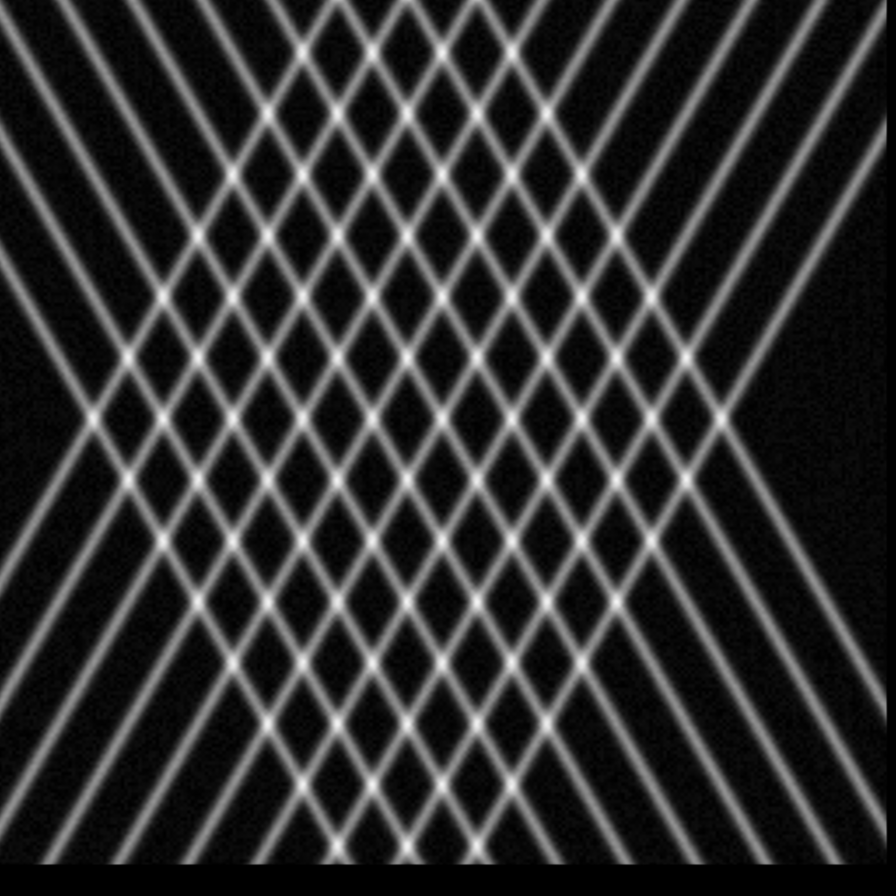
Give the GLSL for this pattern, as a WebGL 2 fragment shader.

```glsl
#version 300 es
precision highp float;
// Two mirrored families of ten soft diagonal lines cross into a diamond lattice.
// Each family is a clamped repeat with a Gaussian profile; crossings add up to
// bright knots, over faint smooth grain, inside a frame with black margins.

uniform vec2 u_resolution;
out vec4 fragColor;

const vec2 FIRST_CROSSING = vec2(0.1042, 0.5325); // leftmost knot of the widest row
const float SPACING = 0.07786;                    // horizontal step between lines
const float LINE_COUNT = 10.0;
const float SLOPE = 1.75;
const float LINE_SIGMA = 0.0058;
const float LINE_LEVEL = 0.52;
const float GRAIN_CELLS = 256.0;
const float GRAIN_LEVEL = 0.055;
const vec2 FRAME_MIN = vec2(-0.01, 0.0352);
const vec2 FRAME_MAX = vec2(0.9896, 1.01);

float hash(vec2 cell) {
    return fract(sin(dot(cell, vec2(127.1, 311.7))) * 43758.5453);
}

// Value noise with smooth interpolation between cells
float valueNoise(vec2 p) {
    vec2 cell = floor(p);
    vec2 f = fract(p);
    f = f * f * (3.0 - 2.0 * f);
    float low = mix(hash(cell), hash(cell + vec2(1.0, 0.0)), f.x);
    float high = mix(hash(cell + vec2(0.0, 1.0)), hash(cell + 1.0), f.x);
    return mix(low, high, f.y);
}

// Perpendicular distance to the nearest line of a finite parallel family
float familyDistance(vec2 p, float slope, float spacing, float count) {
    float offset = (p.x - p.y / slope) / spacing;
    float index = clamp(floor(offset + 0.5), 0.0, count - 1.0);
    return abs(offset - index) * spacing * abs(slope) / sqrt(1.0 + slope * slope);
}

float glow(float dist, float sigma) {
    return exp(-0.5 * dist * dist / (sigma * sigma));
}

// Soft-edged rectangle
float frameMask(vec2 p, vec2 lo, vec2 hi, float soft) {
    vec2 inside = smoothstep(lo - soft, lo + soft, p)
                * (1.0 - smoothstep(hi - soft, hi + soft, p));
    return inside.x * inside.y;
}

void main() {
    vec2 uv = gl_FragCoord.xy / u_resolution;
    vec2 p = uv - FIRST_CROSSING;

    // Line families, slightly compressed where they overlap
    float rising = LINE_LEVEL * glow(familyDistance(p, SLOPE, SPACING, LINE_COUNT), LINE_SIGMA);
    float falling = LINE_LEVEL * glow(familyDistance(p, -SLOPE, SPACING, LINE_COUNT), LINE_SIGMA);
    float light = rising + falling - 0.5 * rising * falling;

    // Faint grain over everything in the frame
    light += GRAIN_LEVEL * valueNoise(uv * GRAIN_CELLS);

    float soft = max(0.0015, 0.75 / u_resolution.y);
    light *= frameMask(uv, FRAME_MIN, FRAME_MAX, soft);
    fragColor = vec4(vec3(clamp(light, 0.0, 1.0)), 1.0);
}
```
